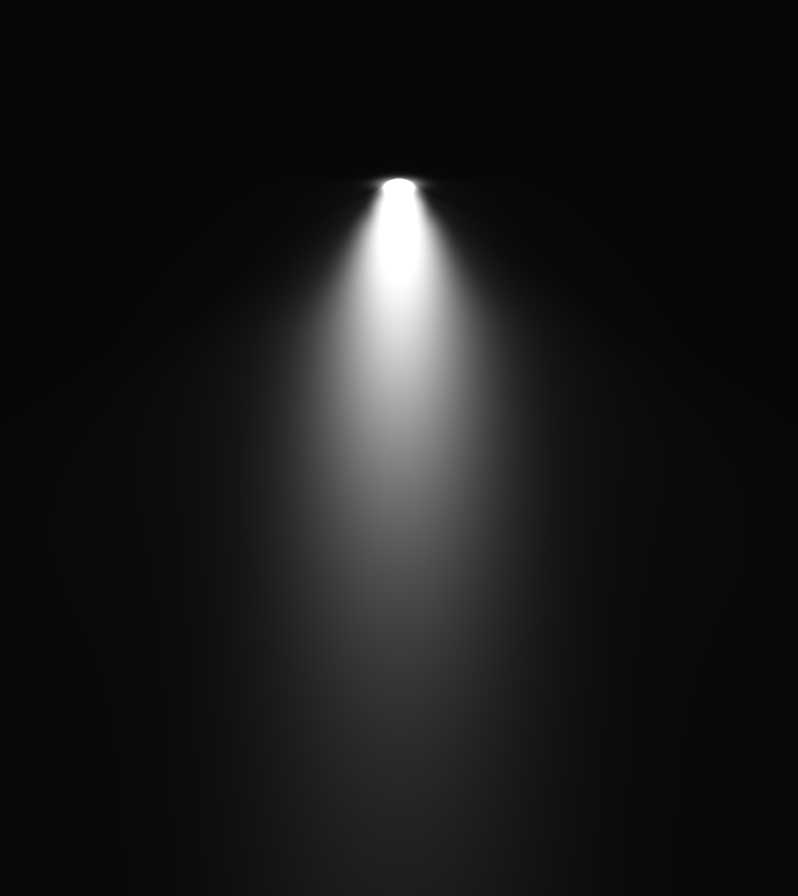
Give the GLSL for this background, as a Shadertoy shader.

```glsl
const float LAMP_HEIGHT = 0.802;       // lamp position, in canvas heights
const float BACKGROUND = 0.029;
const float BEAM_POWER = 0.93;
const float BEAM_REACH = 0.30;         // depth at which the beam halves
const float BEAM_FALLOFF = 2.6;
const float BEAM_SPREAD = 0.155;       // half width grows with sqrt(depth)
const float WING_POWER = 0.15;
const float WING_REACH = 0.17;
const float HAZE_POWER = 0.045;
const float STREAK_POWER = 0.10;
const float STREAK_SLOPE = 1.55;
const vec2 CAP_CENTER = vec2(0.0, 0.008);
const vec2 CAP_RADIUS = vec2(0.021, 0.007);
const vec2 NOTCH_CENTER = vec2(0.034, 0.038);
const vec2 NOTCH_RADIUS = vec2(0.008, 0.014);

float softSpot(vec2 p, vec2 center, vec2 radius) {
    vec2 q = (p - center) / radius;
    return exp(-dot(q, q));
}

// Bright central column: crisp near the lamp, soft further down
float mainBeam(float side, float depth) {
    float halfWidth = BEAM_SPREAD * sqrt(depth);
    float sharpness = mix(4.0, 2.0, smoothstep(0.0, 0.18, depth));
    float profile = exp(-0.693 * pow(side / halfWidth, sharpness));
    return BEAM_POWER * profile / (1.0 + pow(depth / BEAM_REACH, BEAM_FALLOFF));
}

// Faint light thrown outward beside the beam
float sideWings(float side, float depth) {
    float slope = side / depth;
    float wing = WING_POWER * (1.0 - smoothstep(0.35, 1.65, slope));
    wing *= exp(-depth / WING_REACH);
    float streak = STREAK_POWER * exp(-pow((slope - STREAK_SLOPE) / 0.28, 2.0));
    return wing + streak * exp(-depth / 0.025);
}

// Wide glow around the lower column
float haze(float side, float depth) {
    float width = 0.04 + 0.24 * sqrt(depth);
    return HAZE_POWER * exp(-pow(side / width, 2.0)) * exp(-depth * 1.2);
}

void mainImage(out vec4 fragColor, in vec2 fragCoord) {
    vec2 uv = fragCoord / iResolution.y;
    float side = abs(uv.x - 0.5 * iResolution.x / iResolution.y);
    float depth = LAMP_HEIGHT - uv.y;
    vec2 p = vec2(side, depth);
    float safeDepth = max(depth, 0.0005);

    // Beam and wings begin below the lamp
    float below = smoothstep(-0.001, 0.006, depth);
    float notch = 1.0 - 0.8 * softSpot(p, NOTCH_CENTER, NOTCH_RADIUS);
    float spill = (sideWings(side, safeDepth) + haze(side, safeDepth)) * notch;
    float light = BACKGROUND + below * (mainBeam(side, safeDepth) + spill);

    // Hot cap of the lamp
    light += 1.1 * softSpot(p, CAP_CENTER, CAP_RADIUS);

    fragColor = vec4(vec3(clamp(light, 0.0, 1.0)), 1.0);
}
```
